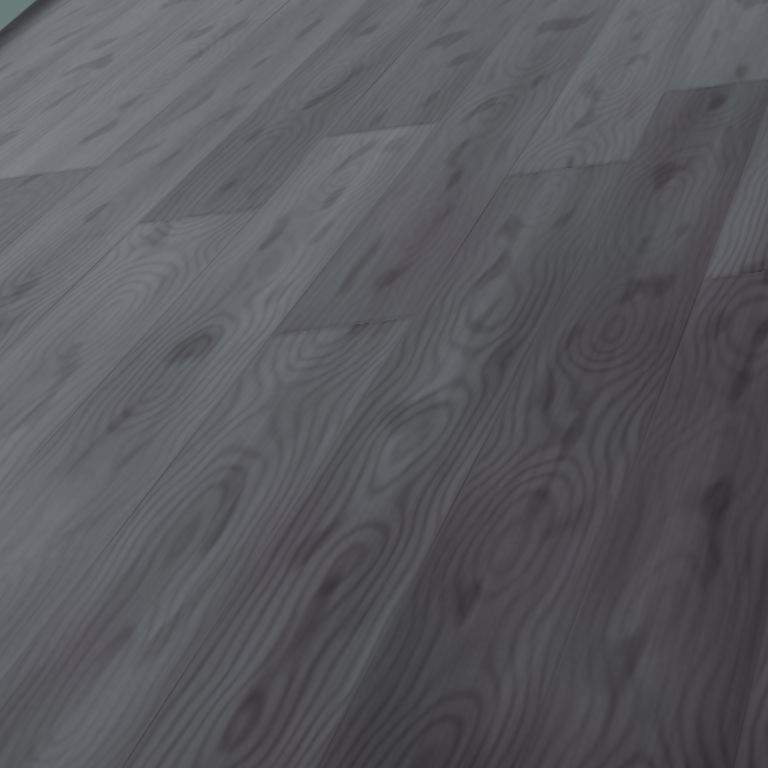
Reproduce this texture procedurally as a three.js fragment shader.

```glsl
varying vec2 vUv;

const vec2 VANISHING = vec2(1.371, 1.865);
const float HORIZON_TILT = 0.13;
const float PLANK_WIDTH = 0.16;
const vec3 SLATE_TINT = vec3(0.972, 1.0, 1.04);
const vec3 PLUM_TINT = vec3(1.01, 0.98, 1.05);
const vec3 RUG_COLOR = vec3(0.42, 0.49, 0.48);

vec2 gradient(vec2 cell) {
  float angle = 6.2832 * fract(sin(dot(cell, vec2(127.1, 311.7))) * 43758.5);
  return vec2(cos(angle), sin(angle));
}

float gradientNoise(vec2 p) {
  vec2 i = floor(p);
  vec2 f = fract(p);
  vec2 w = f * f * f * (f * (f * 6.0 - 15.0) + 10.0);
  vec2 e = vec2(1.0, 0.0);
  float low = mix(dot(gradient(i), f), dot(gradient(i + e), f - e), w.x);
  float high = mix(dot(gradient(i + e.yx), f - e.yx), dot(gradient(i + 1.0), f - 1.0), w.x);
  return 1.4 * mix(low, high, w.y);
}

// Depth of the butt joint in a row of planks
float jointDepth(float row) {
  return 0.98 + 0.135 * sin(2.094 * (row - 1.0) - 1.18);
}

// Tone offset of a board, swapping sign beyond its joint
float boardShade(float row, float depth) {
  float side = smoothstep(-0.003, 0.003, depth - jointDepth(row)) * 2.0 - 1.0;
  return 0.028 * side * cos(row - 2.0);
}

// Growth rings cut by a wavering plane: long lines, arches and ovals
float growthRings(float across, float depth, float seed) {
  float bend = 0.12 * gradientNoise(vec2(depth * 7.0, seed));
  float cut = 0.18 + 0.34 * gradientNoise(vec2(depth * 13.0, seed + 4.7));
  float radius = length(vec2(across - bend, cut));
  float wobble = gradientNoise(vec2(across * 4.0 + seed, depth * 26.0));
  float wave = 0.5 + 0.5 * sin(6.2832 * (radius * 15.0 + 0.6 * wobble));
  return wave * wave;
}

// Fine fibres stretched along the board
float fibres(float across, float depth, float seed) {
  float coarse = gradientNoise(vec2(across * 13.0 + seed, depth * 7.0));
  float fine = gradientNoise(vec2(across * 34.0 - seed, depth * 16.0));
  return 0.6 * coarse + 0.4 * fine;
}

// Dark pointed flecks strung along the heart of the board
float flecks(float across, float depth, float seed) {
  float n = gradientNoise(vec2(across * 5.0 + depth * 5.0 + seed, depth * 24.0));
  return smoothstep(0.22, 0.6, n) * smoothstep(0.48, 0.15, abs(across));
}

void main() {
  // Floor coordinates in perspective
  vec2 toVanishing = VANISHING - vUv;
  float distanceToHorizon = toVanishing.y - HORIZON_TILT * toVanishing.x;
  float depth = 1.0 / distanceToHorizon;
  float plank = (toVanishing.x * depth - 0.07) / PLANK_WIDTH;
  float row = floor(plank);
  float across = plank - row - 0.5;
  float board = step(jointDepth(row), depth);
  float seed = row * 7.31 + board * 3.17 + 0.37;

  // Light falling from the upper left, with a tone per board
  float softness = 0.012 * depth;
  float edge = abs(across);
  float blend = 0.5 * smoothstep(0.5 - softness, 0.5, edge);
  float neighbour = row + sign(across);
  float tone = 0.343 + 0.135 * vUv.y - 0.105 * vUv.x;
  tone += mix(boardShade(row, depth), boardShade(neighbour, depth), blend);

  // Broad streaks and cloudy reflections
  float inner = smoothstep(0.5, 0.46, edge);
  tone += 0.045 * inner * gradientNoise(vec2(across * 2.6 + seed, depth * 4.0));
  tone += 0.026 * gradientNoise(vec2(vUv.x * 2.5 + 3.0, vUv.y * 4.5));

  // Grain, fading with distance and in the plainer stretches
  float nearness = smoothstep(1.3, 0.6, depth);
  float figure = smoothstep(-0.35, 0.35, gradientNoise(vec2(seed, depth * 5.0)));
  float rings = growthRings(across, depth, seed) - 0.37;
  tone -= inner * rings * mix(0.014, 0.048, nearness) * mix(0.35, 1.0, figure);
  tone += inner * fibres(across, depth, seed) * mix(0.018, 0.032, nearness);
  tone -= inner * flecks(across, depth, seed) * 0.05;

  // Seams between boards, partly catching light, and butt joints
  float seam = smoothstep(0.5 - 1.6 * softness, 0.5, edge);
  float glint = gradientNoise(vec2(depth * 9.0, floor(plank + 0.5) * 5.3));
  tone += seam * (0.07 * glint - 0.018);
  float joint = smoothstep(0.005, 0.001, abs(depth - jointDepth(row)));
  tone -= 0.022 * joint * inner;

  // Faint mottling
  tone += 0.007 * gradientNoise(vUv * 110.0);

  float hue = 0.25 * gradientNoise(vUv * 5.0 + 8.0);
  vec3 color = tone * mix(PLUM_TINT, SLATE_TINT, smoothstep(0.25, 0.42, tone + 0.3 * hue));

  // Rug edge and its shadow in the far corner
  float rug = vUv.y - 0.953 - 0.85 * vUv.x;
  color *= 1.0 - 0.45 * smoothstep(-0.035, 0.0, rug);
  color = mix(color, RUG_COLOR, smoothstep(0.004, 0.009, rug));

  gl_FragColor = vec4(color, 1.0);
}
```
